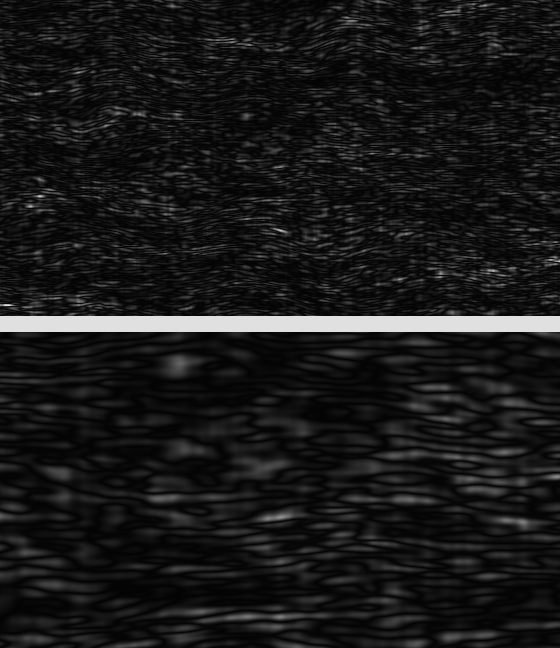
Top: the whole. Bottom: its middle third, enlarged.
Write a WebGL 2 fragment shader that draws this texture.

```glsl
#version 300 es
precision highp float;

uniform vec2 u_resolution;
out vec4 fragColor;

// Tones
const vec3 FLOOR_TONE = vec3(0.013, 0.010, 0.013);
const vec3 STREAK_TONE = vec3(0.077);
const float SOFT_ZERO = 0.14;       // rounding of the dark gaps between streaks
const float CONTRAST = 1.2;         // above 1 thins the streaks and widens the gaps

// Streaks: cells per canvas height, across and up
const int LAYERS = 3;
const vec2 STREAK_CELLS = vec2(9.0, 102.0);
const vec2 LAYER_SCALE = vec2(1.85, 0.87);
const float LAYER_FADE = 0.85;
const float NOISE_SPREAD = 0.18;    // typical deviation of gradientNoise

// Bending of the strata
const vec2 FOLD_CELLS = vec2(3.0, 3.6);
const float FOLD_HEIGHT = 0.060;
const vec2 RIPPLE_CELLS = vec2(8.0, 10.0);
const float RIPPLE_HEIGHT = 0.013;

// Brightness variation
const vec2 BAND_CELLS = vec2(1.6, 10.0);
const vec2 PATCH_CELLS = vec2(6.0, 22.0);
const vec2 BURST_CELLS = vec2(11.0, 48.0);
const vec2 TRACE_CELLS = vec2(85.0, 7.0);
const float BAND_GAIN = 1.35;
const float PATCH_GAIN = 1.15;
const float BURST_GAIN = 0.85;
const float TRACE_GAIN = 0.60;

uint scramble(uint n) {
    n = (n ^ (n >> 16)) * 0x7feb352du;
    n = (n ^ (n >> 15)) * 0x846ca68bu;
    return n ^ (n >> 16);
}

// Random gradient with both parts in -1..1
vec2 latticeGradient(vec2 cell, int seed) {
    uvec2 c = uvec2(ivec2(cell));
    uint h = scramble(c.x + scramble(c.y + scramble(uint(seed) + 1u)));
    return vec2(h & 0xffffu, h >> 16) / 32767.5 - 1.0;
}

float gradientNoise(vec2 p, int seed) {
    vec2 cell = floor(p);
    vec2 f = p - cell;
    vec2 w = f * f * f * (f * (f * 6.0 - 15.0) + 10.0);
    vec2 e = vec2(1.0, 0.0);
    float a = dot(latticeGradient(cell, seed), f);
    float b = dot(latticeGradient(cell + e.xy, seed), f - e.xy);
    float c = dot(latticeGradient(cell + e.yx, seed), f - e.yx);
    float d = dot(latticeGradient(cell + e.xx, seed), f - e.xx);
    return mix(mix(a, b, w.x), mix(c, d, w.x), w.y);
}

// Broad fold shared by all strata
vec2 folded(vec2 p) {
    return p + vec2(0.0, FOLD_HEIGHT * gradientNoise(p * FOLD_CELLS + 0.37, 1));
}

// Signed wave field of about unit spread; each layer ripples differently
float strata(vec2 p) {
    float sum = 0.0;
    float power = 0.0;
    float weight = 1.0;
    vec2 cells = STREAK_CELLS;
    for (int i = 0; i < LAYERS; i++) {
        int seed = 20 + 10 * i;
        float ripple = RIPPLE_HEIGHT * gradientNoise(p * RIPPLE_CELLS + 0.61, seed);
        sum += weight * gradientNoise((p + vec2(0.0, ripple)) * cells + 0.5, seed + 5);
        power += weight * weight;
        weight *= LAYER_FADE;
        cells *= LAYER_SCALE;
    }
    return sum / (NOISE_SPREAD * sqrt(power));
}

// Local strength: long bands, patches, short bursts and faint upright traces
float envelope(vec2 p, vec2 bent) {
    float level = BAND_GAIN * gradientNoise(bent * BAND_CELLS, 2)
                + PATCH_GAIN * gradientNoise(bent * PATCH_CELLS, 3)
                + BURST_GAIN * gradientNoise(bent * BURST_CELLS, 4)
                + TRACE_GAIN * gradientNoise(p * TRACE_CELLS, 5);
    return exp(level);
}

void main() {
    vec2 p = gl_FragCoord.xy / u_resolution.y;
    vec2 bent = folded(p);
    float wave = strata(bent);
    float streak = pow(wave * wave + SOFT_ZERO * SOFT_ZERO, 0.5 * CONTRAST);
    vec3 colour = FLOOR_TONE + STREAK_TONE * streak * envelope(p, bent);
    fragColor = vec4(colour, 1.0);
}
```
